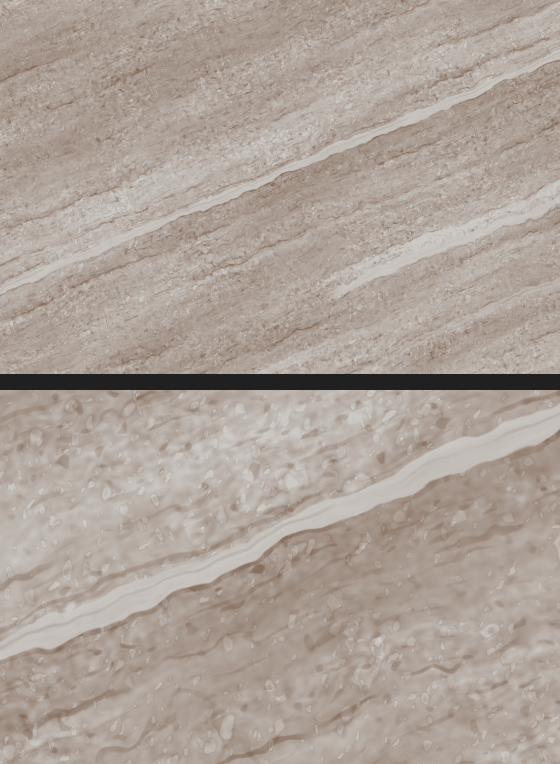
Top, the full canvas; bottom, a detail of the centre.
Write a WebGL 1 fragment shader that draws this texture.

```glsl
precision highp float;
// Polished beige marble: slanted sediment bands, pale veins, brown seams and fossil flecks.
uniform vec2 u_resolution;

vec2 hash2(vec2 p) {
  p = vec2(dot(p, vec2(127.1, 311.7)), dot(p, vec2(269.5, 183.3)));
  return fract(sin(p) * 43758.5);
}

// Gradient noise, about -0.7 to 0.7
float corner(vec2 cell, vec2 offset) {
  float a = 6.2832 * hash2(cell).x;
  return dot(vec2(cos(a), sin(a)), offset);
}

float noise(vec2 p) {
  vec2 i = floor(p), f = fract(p), e = vec2(1.0, 0.0);
  vec2 w = f * f * f * (f * (f * 6.0 - 15.0) + 10.0);
  return mix(mix(corner(i, f), corner(i + e, f - e), w.x),
             mix(corner(i + e.yx, f - e.yx), corner(i + 1.0, f - 1.0), w.x), w.y);
}

float fbm(vec2 p) {
  float sum = 0.0, gain = 1.0;
  for (int i = 0; i < 4; i++) {
    sum += gain * noise(p);
    p = p * 2.03 + 17.3;
    gain *= 0.55;
  }
  return sum;
}

float line(float d, float halfWidth) {
  float soft = 0.5 / u_resolution.y + 0.0007;
  return 1.0 - smoothstep(halfWidth - soft, halfWidth + soft, abs(d));
}

float bump(float d, float width) {
  return exp(-d * d / (width * width));
}

float segment(vec2 p, vec2 a, vec2 b) {
  vec2 ab = b - a;
  return length(p - a - ab * clamp(dot(p - a, ab) / dot(ab, ab), 0.0, 1.0));
}

// Scattered shell fragments: x is the body, solid or hollow, y is the dark rim
vec2 flecks(vec2 p, float density) {
  vec2 cell = floor(p), r = hash2(cell), s = hash2(cell + 41.7);
  vec2 d = fract(p) - 0.5 - 0.36 * (r - 0.5);
  float a = 1.4 * (s.x - 0.5) + 0.4;
  d = mat2(cos(a), -sin(a), sin(a), cos(a)) * d;
  float dist = length(d * vec2(0.8, 1.0 + s.y)) + 0.22 * noise(p * 3.5);
  float size = 0.08 + 0.2 * r.y * r.y;
  float present = step(hash2(cell + 9.2).y, density);
  float body = 1.0 - smoothstep(size - 0.05, size + 0.05, dist);
  body *= 1.0 - 0.7 * step(0.6, s.x) * (1.0 - smoothstep(size - 0.12, size - 0.04, dist));
  return present * vec2(body * (0.5 + 0.7 * s.y), bump(dist - size - 0.07, 0.06));
}

void main() {
  vec2 p = gl_FragCoord.xy / u_resolution.y;
  float u = dot(p, vec2(0.922, 0.387)), v = dot(p, vec2(-0.387, 0.922));
  float wander = 0.028 * noise(vec2(u * 2.6, v * 2.0 + 3.0))
               + 0.012 * noise(vec2(u * 9.0, v * 6.0)) + 0.005 * noise(vec2(u, v) * 34.0);
  float w = v + wander;
  vec2 q = vec2(u, w);

  // Sediment bands, broad to thin
  float tone = 0.58 + 0.36 * fbm(vec2(u * 1.3, w * 8.0)) + 0.17 * fbm(vec2(u * 6.0, w * 42.0));
  tone += 0.20 * bump(w - 0.28, 0.05) - 0.17 * bump(w - 0.11, 0.09) * smoothstep(0.5, 0.9, u);
  tone += 0.24 * bump(w + 0.10, 0.05) * smoothstep(0.9, 1.3, u) - 0.10 * bump(w - 0.62, 0.10);

  // Crystalline grain, dark pits and thin dashes along the bands
  float speckle = 0.6 + 0.8 * smoothstep(-0.3, 0.35, fbm(vec2(u * 4.0, w * 13.0) + 8.0));
  tone += speckle * (0.24 * fbm(q * vec2(42.0, 60.0)) + 0.27 * noise(q * vec2(105.0, 140.0)));
  tone -= 0.32 * speckle * smoothstep(0.28, 0.46, noise(q * vec2(65.0, 95.0) + 5.0));
  tone -= 0.22 * smoothstep(0.3, 0.46, noise(q * vec2(16.0, 110.0) + 2.0));

  // Fossil flecks at four sizes
  float scale = 24.0;
  for (int i = 0; i < 4; i++) {
    float k = float(i);
    vec2 f = flecks(q * mat2(0.9, 0.43, -0.43, 0.9) * scale + 13.0 * k,
                    (0.16 + 0.08 * k) * speckle);
    tone += 0.27 * f.x - 0.10 * f.y;
    scale *= 1.5;
  }

  // Brown seams: ragged, thinning out and breaking along the bands
  float ragged = 0.008 * noise(vec2(u * 24.0, v * 12.0)) + 0.005 * noise(vec2(u, v) * 70.0);
  for (int i = 0; i < 11; i++) {
    float k = float(i);
    float d = w + ragged + 0.46 - 0.118 * k - 0.05 * (hash2(vec2(k, 2.0)).x - 0.5);
    float strength = smoothstep(-0.2, 0.15, noise(vec2(u * 2.2, k * 7.3)) + 0.03);
    float broken = smoothstep(-0.25, 0.1, noise(vec2(u * 17.0, k * 3.7)));
    float thickness = 0.0024 + 0.002 * noise(vec2(u * 11.0, k * 5.1));
    tone -= strength * (0.48 * broken * line(d, thickness) + 0.15 * bump(d - 0.006, 0.009));
    tone += strength * 0.15 * bump(d + 0.014, 0.008);
  }

  // Stepped fault and short cracks across the bands
  vec2 bent = q + 0.024 * vec2(noise(p * 14.0), noise(p * 14.0 + 30.0))
            + 0.012 * vec2(noise(p * 45.0), noise(p * 45.0 + 30.0));
  float fault = min(segment(bent, vec2(0.48, 0.09), vec2(0.78, 0.09)),
                    segment(bent, vec2(0.78, 0.09), vec2(0.87, -0.16)));
  float patchy = smoothstep(-0.25, 0.2, noise(p * 19.0 + 4.0));
  tone += 0.14 * patchy * bump(fault, 0.012);
  tone -= 0.42 * (0.35 + 0.65 * patchy) * line(fault, 0.0026);
  for (int i = 0; i < 16; i++) {
    vec2 r = hash2(vec2(float(i), 6.4));
    vec2 start = r * vec2(u_resolution.x / u_resolution.y, 1.0);
    start = vec2(dot(start, vec2(0.922, 0.387)), dot(start, vec2(-0.387, 0.922)));
    vec2 reach = vec2(0.05 * (r.y - 0.4), -0.05 - 0.07 * r.x);
    float crack = segment(bent, start, start + reach);
    tone += 0.10 * bump(crack, 0.008) - 0.40 * (0.4 + 0.6 * patchy) * line(crack, 0.0018);
  }

  // Pale calcite veins with broken brown margins
  float swell = 1.0 + 0.8 * noise(vec2(u * 6.0, 4.0)) + 0.4 * noise(vec2(u * 23.0, 7.0));
  float main1 = w - 0.205 + 0.4 * ragged;
  float late = smoothstep(0.85, 0.95, u);
  float calcite = line(main1, 0.0105 * swell);
  calcite = max(calcite, late * line(w + ragged + 0.15, 0.011 * swell));
  calcite = max(calcite, 0.8 * line(w + ragged + 0.265, 0.009 * swell)
                         * (1.0 - smoothstep(0.7, 1.0, u)));
  calcite = max(calcite, 0.6 * late * line(w + ragged + 0.355, 0.008 * swell));
  tone += 0.14 * bump(main1 - 0.012, 0.022) + 0.14 * late * bump(w + 0.14, 0.028);
  float margin = smoothstep(-0.3, 0.15, noise(vec2(u * 12.0, 2.5)));
  tone -= margin * (0.38 * line(main1 - 0.019 * swell, 0.0022)
                    + 0.34 * line(main1 + 0.013 * swell, 0.0024));
  tone -= 0.32 * late * margin * line(w + ragged + 0.167, 0.0026);
  float veinTone = 1.07 + 0.14 * fbm(vec2(u * 9.0, w * 90.0));
  veinTone -= 0.26 * margin * line(main1 - 0.003, 0.0014);
  tone = mix(tone, veinTone, 0.9 * calcite);

  vec3 brown = vec3(0.58, 0.5, 0.445), cream = vec3(0.77, 0.75, 0.73);
  gl_FragColor = vec4(mix(brown, cream, clamp(tone, -0.25, 1.15)), 1.0);
}
```
